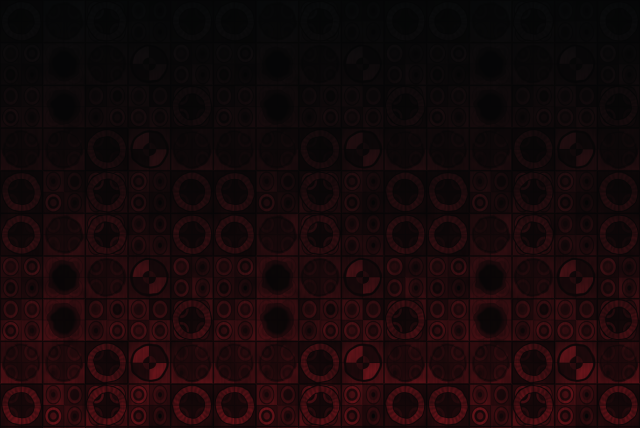
A Shadertoy shader for this pattern:

```glsl
// Dark red mosaic of worn rings, ovals and quartered discs, fading to black at the top
#define COLS 15.0         // cells across the canvas
#define TILE 5.0          // cells per repeat, both ways
#define RING_OUT 0.45     // ring radii in cells
#define RING_IN 0.29
#define SEAM 0.018        // half width of the dark seams
#define WEAR 0.42         // strength of the grunge
#define FADE 1.45         // steepness of the vertical fade
#define RED vec3(0.47, 0.066, 0.09)
#define NIGHT vec3(0.017, 0.018, 0.020)
#define ASH vec3(0.022, 0.026, 0.028)

// Motifs: 0 ring, 1 ovals, 2 dark blot, 3 quartered disc, 4 dim disc, 5 ring over ovals
const int MOTIF[25] = int[25](
    0, 4, 5, 1, 0,
    1, 2, 4, 3, 1,
    1, 2, 1, 1, 5,
    4, 4, 0, 3, 4,
    0, 1, 5, 1, 0);

float hash(vec2 p) {
    vec3 q = fract(vec3(p.xyx) * 0.1031);
    q += dot(q, q.yzx + 33.33);
    return fract((q.x + q.y) * q.z);
}

// Value noise that wraps with the repeat
float noise(vec2 p, vec2 freq) {
    vec2 period = TILE * freq;
    p *= freq;
    vec2 i = floor(p), f = fract(p);
    f = f * f * (3.0 - 2.0 * f);
    vec2 a = mod(i, period), b = mod(i + 1.0, period);
    return mix(mix(hash(a), hash(vec2(b.x, a.y)), f.x),
               mix(hash(vec2(a.x, b.y)), hash(b), f.x), f.y);
}

// Coverage of the inside of a distance field
float cover(float d, float aa) {
    return smoothstep(aa, -aa, d);
}

// Outlined ovals, one in each quarter of a cell
float ovals(vec2 p, float tone, float aa) {
    vec2 id = mod(floor(p * 2.0), TILE * 2.0);
    vec2 u = fract(p * 2.0) - 0.5;
    float h = hash(id + 17.0);
    vec2 radius = vec2(0.30 + 0.08 * h, 0.41);
    float d = (length(u / radius) - 1.0) * radius.x;
    tone = mix(tone, 0.10, cover(d - 0.035, aa));
    tone = mix(tone, 0.38 + 0.34 * h, cover(d, aa));
    tone = mix(tone, 0.12 + 0.22 * hash(id + 41.0), cover(d + 0.11, aa));
    return mix(tone, 0.55 * h, cover(d + 0.22, aa));
}

// Brightness of the motif in one cell
float motifTone(vec2 p, float grain, float aa) {
    vec2 cell = floor(p);
    vec2 c = p - cell - 0.5;
    int kind = MOTIF[int(cell.y) * 5 + int(cell.x)];
    float r = length(c) + 0.035 * (grain - 0.5);
    float quarter = hash(floor(p * 2.0) + 5.0);
    float checker = step(0.0, c.x * c.y);
    float tone = 0.20 + 0.42 * quarter;
    float disc = cover(r - RING_OUT, aa);
    float core = cover(r - RING_IN, aa);

    if (kind == 0 || kind == 5) {
        float spokes = 0.5 + 0.5 * sin(atan(c.y, c.x) * 22.0 + 4.0 * grain);
        float inner = ovals(p, 0.20, aa * 2.0);
        tone = kind == 0 ? 0.17 + 0.12 * quarter : ovals(p, tone, aa * 2.0);
        tone = mix(tone, 0.08, cover(r - RING_OUT - 0.025, aa));
        tone = mix(tone, 0.50 + 0.16 * spokes, disc);
        tone = mix(tone, 0.08, cover(r - RING_IN - 0.02, aa));
        tone = mix(tone, kind == 0 ? 0.10 + 0.25 * inner : 0.75 * inner, core);
    } else if (kind == 1) {
        tone = ovals(p, tone, aa * 2.0);
    } else if (kind == 2) {
        float blot = r - 0.30 - 0.13 * (grain - 0.5);
        tone = mix(0.62, ovals(p, 0.5, aa * 2.0), 0.35);
        tone = mix(tone, 0.30, cover(blot - 0.10, aa));
        tone = mix(tone, 0.07, cover(blot, aa * 3.0));
    } else if (kind == 3) {
        tone = mix(0.30 + 0.25 * quarter, 0.10, disc);
        tone = mix(tone, mix(0.24, 0.80, checker), cover(r - 0.40, aa));
        tone = mix(tone, mix(0.45, 0.16, checker), cover(r - 0.15, aa));
    } else {
        float inside = mix(0.26, ovals(p, 0.3, aa * 2.0), 0.4);
        tone = mix(0.28 + 0.40 * quarter, inside, disc);
        tone *= 1.0 - 0.4 * cover(abs(r - 0.41) - 0.015, aa);
    }
    return tone;
}

void mainImage(out vec4 fragColor, in vec2 fragCoord) {
    // Cell units, counted down from the top edge
    vec2 p = vec2(fragCoord.x, iResolution.y - fragCoord.y) * COLS / iResolution.x;
    float aa = 0.75 * COLS / iResolution.x;
    vec2 t = mod(p, TILE);

    // Worn surface: blotches, fine grain and upright scratches
    float grain = noise(t, vec2(7.0));
    float scratch = noise(t, vec2(30.0, 5.0));
    float wear = 0.5 * noise(t, vec2(3.0)) + 0.25 * grain + 0.25 * scratch;
    float tone = motifTone(t, grain, aa);
    tone *= 1.0 + WEAR * (2.0 * wear - 1.0);

    // Seams between cells and, fainter, between their quarters
    vec2 edge = 0.5 - abs(fract(t) - 0.5);
    vec2 middle = abs(fract(t) - 0.5);
    tone *= 1.0 - 0.75 * cover(min(edge.x, edge.y) - SEAM, aa);
    tone *= 1.0 - 0.35 * cover(min(middle.x, middle.y) - SEAM * 0.6, aa);

    // Red glow rising from the bottom edge
    float glow = pow(1.0 - fragCoord.y / iResolution.y, FADE);
    vec3 color = NIGHT + ASH * tone * (1.0 - glow) + RED * tone * glow;
    fragColor = vec4(color, 1.0);
}
```
